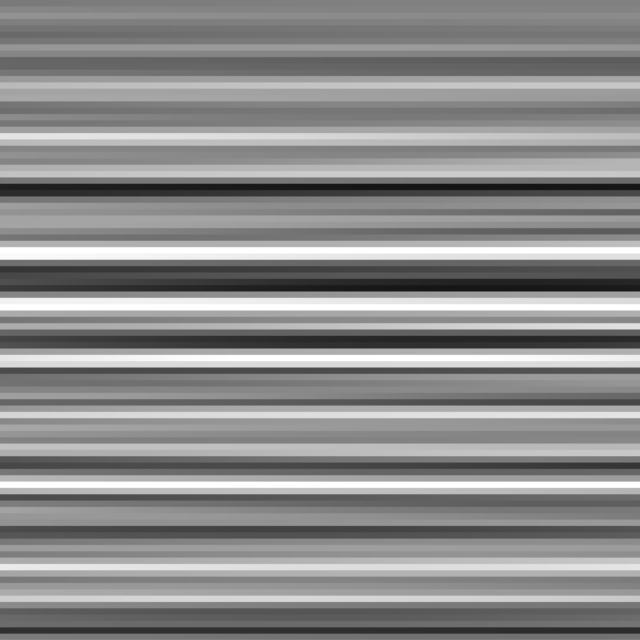
This texture is drawn by a Shadertoy shader. Its source:

```glsl
// Grey horizontal streaks: stepped rows whose tones drift slowly sideways.
#define ROWS 101.0
#define MEAN_TONE 0.55
#define CONTRAST 0.175
#define EDGE_SOFTNESS 0.28
#define SIDE_DRIFT 0.32
#define ROW_GRIT 1.2
#define SEED 4.7

const float TAU = 6.2831853;

float hash(float n) {
    return fract(sin(n * 127.1 + SEED) * 43758.545);
}

// Contrast peaks mid-height and fades to a calm band at the top.
float contrastEnvelope(float y) {
    float offCentre = (y - 0.47) / 0.2;
    float swell = mix(0.8, 1.28, exp(-offCentre * offCentre));
    float calmTop = smoothstep(0.83, 0.95, y);
    return swell * mix(1.0, 0.35, calmTop);
}

// Layered sines over the row index, bent gently along x.
float rowTone(float row, float x) {
    float y = (row + 0.5) / ROWS;
    float wave = 0.0;
    float frequency = 0.06;
    for (int i = 0; i < 5; i++) {
        float layer = float(i);
        float weight = exp(-0.25 * (layer - 2.2) * (layer - 2.2));
        float phase = TAU * hash(layer + 300.0);
        phase += 1.5 * sin(row * 0.11 + layer * 2.0);
        phase += SIDE_DRIFT * sin(2.2 * x + layer * 1.9 + row * 0.05);
        wave += weight * sin(TAU * frequency * row + phase);
        frequency *= 1.55;
    }

    // Individual offset and sideways shading of each row
    wave += ROW_GRIT * (hash(row) - 0.5);
    wave += 0.22 * sin(3.0 * x + TAU * hash(row + 150.0));

    float topShade = 0.06 * smoothstep(0.83, 0.95, y);
    float tone = MEAN_TONE - topShade + CONTRAST * contrastEnvelope(y) * wave;
    return clamp(tone, 0.0, 1.0);
}

void mainImage(out vec4 fragColor, in vec2 fragCoord) {
    vec2 uv = fragCoord / iResolution.xy;

    // Blend neighbouring rows only near their shared edge
    float position = uv.y * ROWS - 0.5;
    float row = floor(position);
    float halfEdge = 0.5 * EDGE_SOFTNESS;
    float blend = smoothstep(0.5 - halfEdge, 0.5 + halfEdge, position - row);
    float tone = mix(rowTone(row, uv.x), rowTone(row + 1.0, uv.x), blend);

    fragColor = vec4(vec3(tone), 1.0);
}
```
